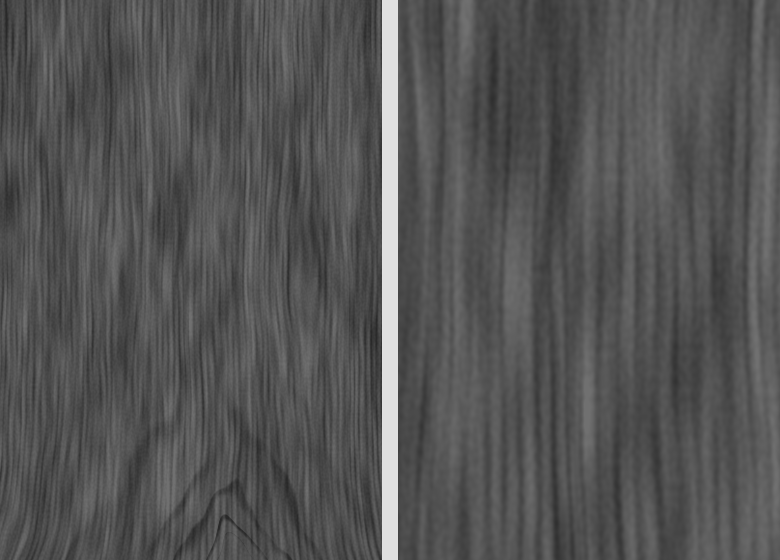
Left, the full canvas; right, a detail of the centre.
Write a Shadertoy shader that draws this texture.

```glsl
#define BASE_TONE 0.329
#define PORE_LINES 94.0
#define PORE_DEPTH 0.030
#define FIBRE_DEPTH 0.105
#define STREAK_DEPTH 0.088
#define CLOUD_DEPTH 0.085
#define ARCH_DEPTH 0.105
#define ARCH_X 0.42
#define ARCH_GROWTH 1.95
#define SPINDLE_DEPTH 0.042
#define SEAM_Y 0.507

// Unit gradient vector for a lattice cell
vec2 gradientAt(vec2 cell) {
    float h = fract(sin(dot(cell, vec2(127.1, 311.7))) * 43758.55);
    return vec2(cos(6.2832 * h), sin(6.2832 * h));
}

float gradientNoise(vec2 p) {
    vec2 i = floor(p), f = p - i;
    vec2 u = f * f * f * (f * (f * 6.0 - 15.0) + 10.0);
    vec2 e = vec2(1.0, 0.0);
    float a = dot(gradientAt(i), f);
    float b = dot(gradientAt(i + e.xy), f - e.xy);
    float c = dot(gradientAt(i + e.yx), f - e.yx);
    float d = dot(gradientAt(i + e.xx), f - e.xx);
    return mix(mix(a, b, u.x), mix(c, d, u.x), u.y);
}

// Spindle index 0 or 1: horizontal centre
float spindleX(int i) { return 0.205 + 0.34 * float(i); }

// Sideways position of the fibre passing through p
float grainCoord(vec2 p) {
    float g = ARCH_X + (p.x - ARCH_X) * (1.0 - 0.11 * exp(-p.y / 0.11));
    g += 0.008 * gradientNoise(p * vec2(6.0, 3.0) + 4.0);
    g += 0.004 * gradientNoise(p * vec2(20.0, 9.0) + 31.0);
    for (int i = 0; i < 2; i++) {
        float d = (p.x - spindleX(i)) / 0.04;
        float v = (p.y - 0.52) / 0.15;
        g -= 0.022 * d * exp(-d * d - v * v);
    }
    return g;
}

// Dark pointed growth rings, nested and widening upward
float archRings(vec2 p) {
    vec2 wobble = vec2(gradientNoise(p * vec2(11.0, 8.0)),
                       gradientNoise(p * vec2(24.0, 13.0) + 7.0));
    float dx = p.x - ARCH_X + 0.035 * wobble.x;
    float slope = 1.9 + 2.2 * p.y;
    float h = p.y + slope * (sqrt(dx * dx + 0.0006) - 0.0245) + 0.035 * wobble.y;
    float phase = fract(log(max(h, 0.01) / 0.038) / log(ARCH_GROWTH));
    float ring = smoothstep(0.6, 0.88, phase) * (1.0 - smoothstep(0.9, 1.0, phase));
    ring *= smoothstep(0.03, 0.045, h);
    float patchy = clamp(0.75 + 1.5 * gradientNoise(p * vec2(14.0, 7.0) + 19.0), 0.0, 1.4);
    return ring * patchy * (0.25 + 0.75 * exp(-4.0 * h * h - 4.0 * p.y * p.y));
}

void mainImage(out vec4 fragColor, in vec2 fragCoord) {
    vec2 p = fragCoord / iResolution.y;
    float g = grainCoord(p);
    float tone = BASE_TONE;

    // Quasi-regular dark pore lines, broken along their length
    float drift = 4.5 * gradientNoise(vec2(g * 30.0, p.y * 1.2));
    float strength = 0.8 + 0.9 * gradientNoise(vec2(g * 10.0, p.y * 2.5) + 50.0)
                   + 1.0 * gradientNoise(vec2(g * 70.0, p.y * 11.0) + 5.0);
    float wave = 0.5 + 0.5 * sin(6.2832 * PORE_LINES * g + drift);
    tone += PORE_DEPTH * max(strength, 0.0) * (0.8 - 2.0 * wave * wave);

    // Fibres, wider streaks and soft clouds
    tone += FIBRE_DEPTH * gradientNoise(vec2(g * 145.0, p.y * 13.0));
    tone += STREAK_DEPTH * gradientNoise(vec2(g * 48.0, p.y * 4.0) + 13.0);
    tone += CLOUD_DEPTH * gradientNoise(vec2(g * 14.0, p.y * 3.5) + 77.0);

    // Pale spindles with dark outlines
    for (int i = 0; i < 2; i++) {
        float d = abs(g - spindleX(i));
        float v = (p.y - 0.52) / 0.36;
        float rim = exp(-pow((d - 0.015) / 0.006, 2.0));
        float core = exp(-pow(d / 0.011, 2.0));
        tone += SPINDLE_DEPTH * (0.6 * core - rim) * exp(-v * v);
    }

    tone -= ARCH_DEPTH * archRings(p);

    // Faint broken seam
    float seam = exp(-pow((p.y - SEAM_Y) / 0.0025, 2.0));
    tone -= 0.04 * seam * max(gradientNoise(vec2(p.x * 40.0, 3.5)), 0.0);

    // Fine speckle and darker borders
    tone += 0.034 * gradientNoise(p * vec2(270.0, 190.0));
    vec2 edge = abs(fragCoord / iResolution.xy - 0.5) * 2.0;
    tone -= 0.03 * pow(edge.x, 4.0) + 0.012 * pow(edge.y, 4.0);

    fragColor = vec4(vec3(clamp(tone, 0.16, 0.44)), 1.0);
}
```
